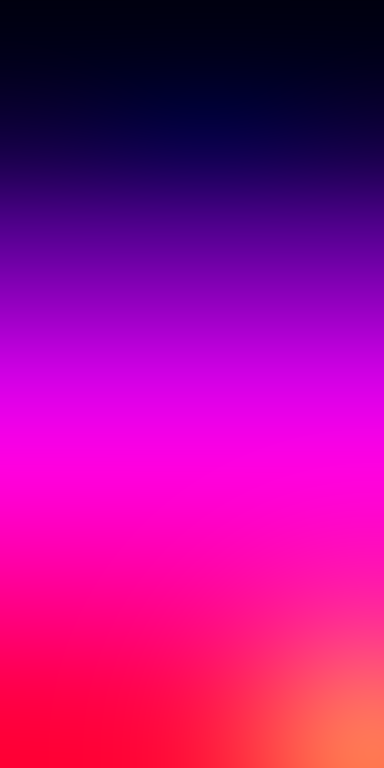
A Shadertoy shader for this background:

```glsl
// Vertical neon dusk gradient from red through magenta to midnight blue, with an orange corner glow.

// Smooth Catmull-Rom ramp through evenly spaced colours, bottom to top
vec3 duskRamp(float height) {
    const vec3 stops[11] = vec3[11](
        vec3(1.00, 0.0, 0.20), vec3(1.00, 0.0, 0.29), vec3(1.00, 0.0, 0.50),
        vec3(1.00, 0.0, 0.72), vec3(0.99, 0.0, 0.88), vec3(0.84, 0.0, 0.90),
        vec3(0.59, 0.0, 0.76), vec3(0.33, 0.0, 0.56), vec3(0.10, 0.0, 0.29),
        vec3(0.015, 0.0, 0.13), vec3(0.00, 0.0, 0.06));
    float position = clamp(height, 0.0, 1.0) * 10.0;
    int i = min(int(position), 9);
    float t = position - float(i);
    vec3 before = stops[max(i - 1, 0)];
    vec3 lower = stops[i];
    vec3 upper = stops[i + 1];
    vec3 after = stops[min(i + 2, 10)];
    return lower + 0.5 * t * (upper - before
        + t * (2.0 * before - 5.0 * lower + 4.0 * upper - after
        + t * (3.0 * (lower - upper) + after - before)));
}

// Soft round falloff; distances are in canvas heights
float softGlow(vec2 point, vec2 center, vec2 radius) {
    vec2 offset = (point - center) / radius;
    return exp(-dot(offset, offset));
}

void mainImage(out vec4 fragColor, in vec2 fragCoord) {
    vec2 uv = fragCoord / iResolution.xy;
    vec2 point = vec2(uv.x * 0.5, uv.y);

    // Sky, with the lower bands tilted slightly across the canvas
    float tilt = 0.025 * uv.x * (1.0 - smoothstep(0.2, 0.45, uv.y));
    vec3 color = duskRamp(uv.y + tilt);

    // Cool blue haze in the upper middle
    color += vec3(-0.04, 0.0, 0.03) * softGlow(point, vec2(0.27, 0.83), vec2(0.16, 0.09));

    // Orange light in the lower right corner
    color += vec3(0.0, 0.47, 0.10) * softGlow(point, vec2(0.485, 0.02), vec2(0.18));

    fragColor = vec4(clamp(color, 0.0, 1.0), 1.0);
}
```
